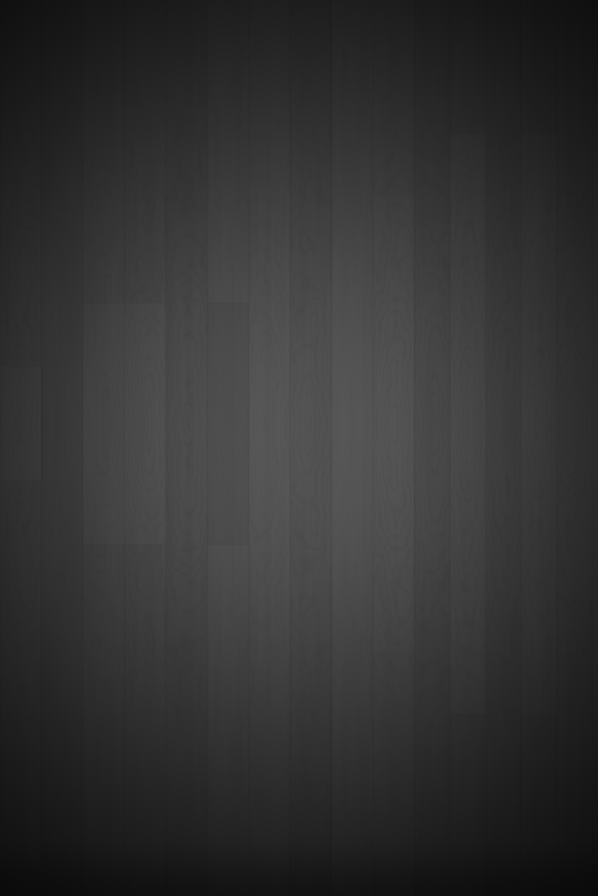
Reproduce this texture procedurally as a WebGL 2 fragment shader.

```glsl
#version 300 es
precision highp float;
uniform vec2 u_resolution;
out vec4 outColor;

const float ASPECT = 1.5;              // canvas height over width
const float PEAK = 0.332;              // brightness under the light
const vec2 LIGHT_CENTER = vec2(0.492, 0.512);
const vec2 FALLOFF = vec2(2.6, 4.4);
const float MIRROR_Y = 0.527;          // grain is mirrored about this height
const float SPLIT_X = 0.693;           // boards are narrower right of here
const float WIDE = 0.0693;
const float NARROW = 0.0596;
const float SEAM_WIDTH = 0.0022;
const float SEAM_DEPTH = 0.045;
const float RING_DEPTH = 0.038;
const float STREAK_DEPTH = 0.055;

// Per board: base tone, half height of its middle piece, tone of that piece
const float TONE[15] = float[15](0.0, -0.03, 0.01, 0.0, -0.025, 0.01, 0.015,
    -0.025, 0.03, 0.02, -0.025, -0.01, -0.03, -0.02, -0.01);
const float HALF_SPAN[15] = float[15](0.064, 0.0, 0.135, 0.135, 0.0, 0.135, 0.0,
    0.0, 0.0, 0.257, 0.0, 0.324, 0.0, 0.324, 0.0);
const float PIECE_TONE[15] = float[15](0.05, 0.0, 0.04, 0.05, 0.0, -0.05, 0.0,
    0.0, 0.0, 0.02, 0.0, 0.05, 0.0, 0.04, 0.0);

float hash(vec2 p) {
    vec3 q = fract(vec3(p.xyx) * 0.1031);
    q += dot(q, q.yzx + 33.33);
    return fract((q.x + q.y) * q.z);
}

float noise(vec2 p) {
    vec2 i = floor(p), f = fract(p);
    f = f * f * (3.0 - 2.0 * f);
    return mix(mix(hash(i), hash(i + vec2(1, 0)), f.x),
               mix(hash(i + vec2(0, 1)), hash(i + vec2(1, 1)), f.x), f.y);
}

float fbm(vec2 p) {
    float sum = 0.0, amp = 0.5;
    for (int i = 0; i < 4; i++) {
        sum += amp * noise(p);
        p = p * 2.03 + 17.0;
        amp *= 0.5;
    }
    return sum;
}

// Thin growth rings: closed arches around the mirror line
float rings(vec2 local, float height, float id) {
    float bend = fbm(vec2(local.x * 1.6 + id * 7.3, height * 13.0 + id * 3.1));
    float offset = (hash(vec2(id, 4.0)) - 0.5) * 0.3;
    float x = local.x - 0.5 - offset;
    float field = length(vec2(x * 1.7, height * 3.2)) + 0.9 * bend;
    float wave = abs(fract(field * 5.0) - 0.5) * 2.0;
    return smoothstep(0.55, 1.0, wave) - 0.25;
}

// Long fibres along the board
float streaks(vec2 p, float height, float id) {
    float coarse = noise(vec2(p.x * 85.0 + id * 5.0, height * 5.0));
    float fine = noise(vec2(p.x * 210.0, height * 16.0 + id));
    return 0.6 * coarse + 0.4 * fine - 0.5;
}

void main() {
    vec2 uv = gl_FragCoord.xy / u_resolution;
    float pixel = 1.0 / u_resolution.y;
    float height = abs(uv.y - MIRROR_Y);

    // Board layout
    bool narrow = uv.x > SPLIT_X;
    float width = narrow ? NARROW : WIDE;
    float slot = (uv.x - (narrow ? SPLIT_X : 0.0)) / width;
    float id = floor(slot) + (narrow ? 10.0 : 0.0);
    int board = clamp(int(id), 0, 14);
    vec2 local = vec2(fract(slot), uv.y);

    // Board tone and its shorter middle piece
    float span = HALF_SPAN[board];
    float hasPiece = step(0.001, span);
    float inside = hasPiece * (1.0 - smoothstep(-pixel, pixel, height - span));
    float tone = 1.0 + TONE[board] + PIECE_TONE[board] * inside;

    // Seams between boards and at piece ends
    float side = min(local.x, 1.0 - local.x) * width;
    float seam = 1.0 - smoothstep(0.0, SEAM_WIDTH + pixel, side);
    float joint = hasPiece * (1.0 - smoothstep(0.0, SEAM_WIDTH, abs(height - span)));
    tone -= SEAM_DEPTH * max(seam, 0.6 * joint);

    // Grain, strongest on the figured boards
    float figure = mix(0.25, 1.0, smoothstep(0.3, 0.7, hash(vec2(id, 9.0))));
    if (board == 4 || board == 9 || board == 13 || board == 12) figure = 1.0;
    float fade = 1.0 - smoothstep(0.2, 0.42, height);
    tone -= RING_DEPTH * figure * fade * rings(local, height * ASPECT, id);
    tone += STREAK_DEPTH * streaks(uv, height * ASPECT, id);

    // Soft light from the middle, with a dark rim at the bottom
    vec2 d = uv - LIGHT_CENTER;
    float light = PEAK * exp(-dot(FALLOFF, d * d));
    light *= mix(0.72, 1.0, smoothstep(0.0, 0.07, uv.y));

    float dither = (hash(gl_FragCoord.xy) - 0.5) / 255.0;
    outColor = vec4(vec3(light * tone + dither), 1.0);
}
```
